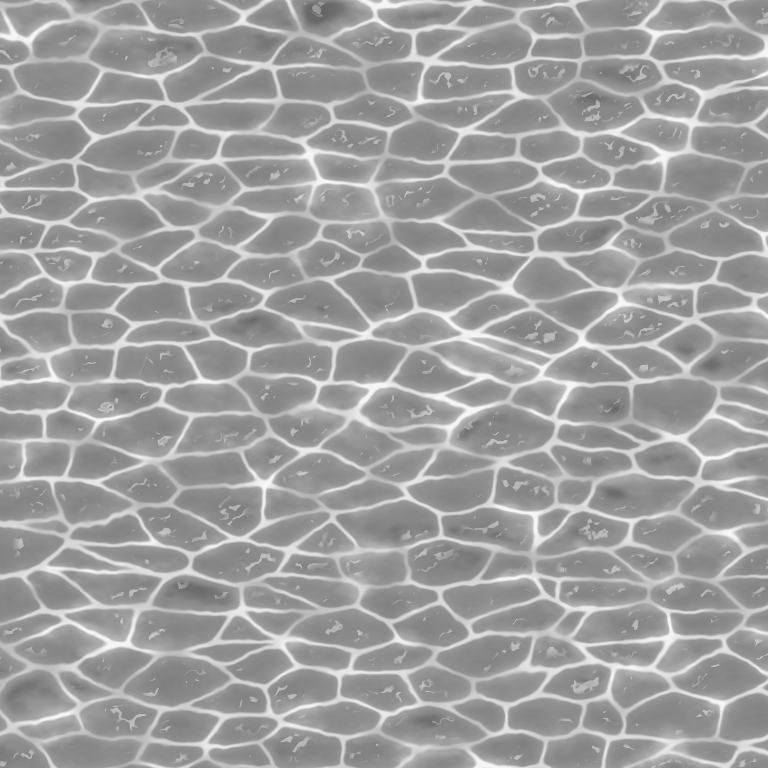
Give the GLSL for this texture map, as a WebGL 2 fragment shader.

```glsl
#version 300 es
precision highp float;
// Grey dry-stone wall: flat irregular stones parted by thin pale joints.
// A stretched, weighted Voronoi diagram gives the stones; noise adds bent
// joints, soft halos, dark stains and small slanted scratches.

uniform vec2 u_resolution;
out vec4 outColor;

const vec2 GRID = vec2(11.0, 24.0); // stones across and up the canvas

vec3 hash3(vec2 cell) {
  vec3 h = fract(cell.xyx * vec3(0.1031, 0.1030, 0.0973));
  h += dot(h, h.yxz + 33.33);
  return fract((h.xxy + h.yzz) * h.zyx);
}

float noise(vec2 p) {
  vec2 i = floor(p), f = fract(p);
  f = f * f * (3.0 - 2.0 * f);
  float low = mix(hash3(i).x, hash3(i + vec2(1, 0)).x, f.x);
  float high = mix(hash3(i + vec2(0, 1)).x, hash3(i + vec2(1, 1)).x, f.x);
  return mix(low, high, f.y);
}

float fbm(vec2 p) {
  float sum = 0.0, amp = 0.53;
  for (int i = 0; i < 4; i++) {
    sum += amp * noise(p);
    p = mat2(1.6, 1.2, -1.2, 1.6) * p + 17.3;
    amp *= 0.5;
  }
  return sum;
}

vec2 noise2(vec2 p) {
  return vec2(noise(p), noise(p + 71.7)) - 0.5;
}

// Stone centre in grid units (xy) and its weight (z); odd rows are staggered.
vec3 stoneSite(vec2 cell) {
  vec3 h = hash3(cell + 40.0);
  float stagger = 0.5 * mod(cell.y, 2.0);
  vec2 jitter = (h.xy - 0.5) * vec2(0.85, 0.75);
  return vec3(cell + 0.5 + jitter + vec2(stagger - 0.25, 0.0), 0.38 * h.z * h.z);
}

// Distance to the nearest joint in canvas units, with rounded corners.
float jointDistance(vec2 p) {
  vec2 g = p * GRID, base = floor(g);
  vec3 nearest = vec3(0.0);
  float best = 1e5;
  for (int y = -2; y <= 2; y++)
    for (int x = -2; x <= 2; x++) {
      vec3 site = stoneSite(base + vec2(x, y));
      vec2 d = site.xy - g;
      float power = dot(d, d) - site.z;
      if (power < best) { best = power; nearest = site; }
    }
  float sum = 1e-20;
  for (int y = -2; y <= 2; y++)
    for (int x = -2; x <= 2; x++) {
      vec3 site = stoneSite(base + vec2(x, y));
      vec2 apart = site.xy - nearest.xy;
      if (dot(apart, apart) < 1e-6) continue;
      vec2 d = site.xy - g;
      float gap = dot(d, d) - site.z - best;
      sum += exp(-400.0 * 0.5 * gap / length(apart * GRID));
    }
  return max(-log(sum) / 400.0, 0.0);
}

// Short jagged scratches rising to the right, in loose clusters.
float scratches(vec2 p) {
  float c = cos(0.5), s = sin(0.5);
  vec2 along = mat2(c, -s, s, c) * p;
  vec2 q = along * vec2(58.0, 160.0) + 2.2 * noise2(p * 85.0) + 0.8 * noise2(p * 210.0);
  float cluster = smoothstep(0.35, 0.6, noise(p * 24.0 + 5.0));
  return smoothstep(0.7, 0.88, noise(q)) * cluster;
}

void main() {
  vec2 p = gl_FragCoord.xy / u_resolution.y;

  // Bend the joints at three scales
  vec2 bent = p + 0.018 * noise2(p * vec2(6.0, 8.0))
                + 0.009 * noise2(p * vec2(24.0, 30.0))
                + 0.0028 * noise2(p * 90.0);
  float edge = jointDistance(bent);

  // Stone face with cloudy mottling and a few dark stains
  float cloud = fbm(p * vec2(22.0, 30.0));
  float inside = smoothstep(0.004, 0.016, edge);
  float shade = 0.518 + 0.07 * (cloud - 0.5);
  shade += 0.11 * smoothstep(0.52, 0.78, fbm(p * vec2(15.0, 24.0) + 31.0)) * (1.0 - 0.5 * inside);
  shade -= 0.12 * smoothstep(0.64, 0.86, fbm(p * vec2(10.0, 17.0) + 83.0)) * inside;
  shade += 0.012 * (noise(p * vec2(170.0, 260.0)) - 0.5);

  // Scratches stay away from the joints
  shade += 0.2 * scratches(p) * smoothstep(0.007, 0.014, edge);

  // Uneven halo and bright core of each joint
  float halo = exp(-edge / 0.0085) * mix(0.45, 1.3, noise(p * 32.0 + 9.0));
  float core = 1.0 - smoothstep(0.0006, 0.0042, edge);
  float strength = mix(0.45, 1.15, smoothstep(0.15, 0.65, noise(p * vec2(18.0, 26.0) + 57.0)));
  shade += 0.13 * halo + 0.21 * core * strength;

  outColor = vec4(vec3(clamp(shade, 0.0, 0.96)), 1.0);
}
```
